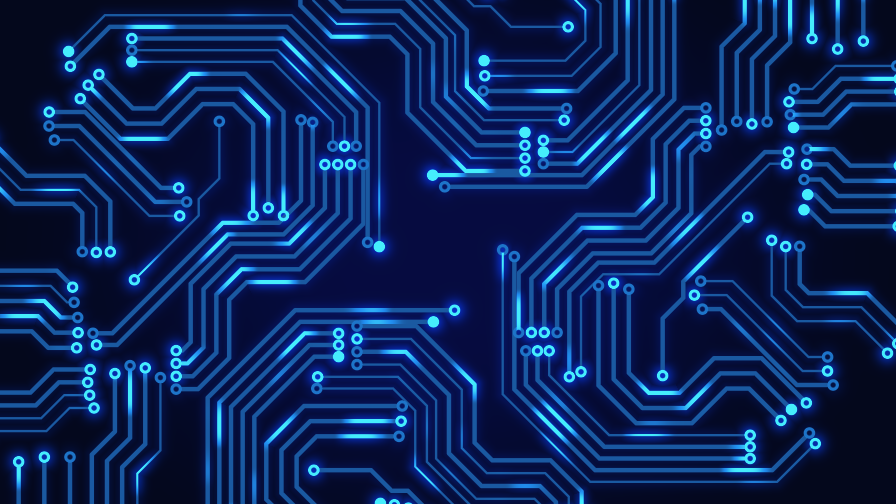
This pattern is drawn by a Shadertoy shader. Its source:

```glsl
float hash(float n) { return fract(sin(n * 12.9898) * 4375.85); }

// Edge coverage: the canvas is 43.2 units high, one unit per wire pitch
float cover(float d) { return clamp(0.5 - d * iResolution.y / 43.2, 0.0, 1.0); }

vec2 leftOf(vec2 dir) { return vec2(-dir.y, dir.x); }

// Parallel wires with 45 degree bends and ring pads on both ends.
// Each run is a length; its sign is the bend before it (+ left, - right).
// board holds wire coverage, bright light and soft halo.
void bundle(inout vec3 board, vec2 p, float arm, vec2 start, vec2 heading,
            float[7] runs, float count, float pitch, float stagger) {
    for (float i = 0.0; i < count; i++) {
        float side = (i - 0.5 * (count - 1.0)) * pitch;
        float seed = hash(dot(start, vec2(1.3, 2.7)) + i * 3.1 + arm * 7.7);
        vec2 dir = normalize(heading);
        vec2 at = start + side * leftOf(dir) - dir * stagger * seed;
        vec2 first = at;
        float nearest = 1e3, along = 0.0, travelled = 0.0, turn = 0.0;

        for (int k = 0; k < 7; k++) {
            if (runs[k] == 0.0) break;
            float nextTurn = k < 6 ? sign(runs[min(k + 1, 6)]) : 0.0;
            if (turn != 0.0) dir = normalize(dir + turn * leftOf(dir));
            // Inner wires of a bend are shorter than outer ones
            float len = abs(runs[k]) - 0.4142 * side * (turn + nextTurn);
            if (k == 0) len += stagger * seed;
            if (nextTurn == 0.0) len += stagger * hash(seed * 9.0);
            float t = clamp(dot(p - at, dir), 0.0, len);
            float d = distance(p, at + dir * t);
            if (d < nearest) { nearest = d; along = travelled + t; }
            at += dir * len;
            travelled += len;
            turn = nextTurn;
        }

        // Light pulses along the wire, from two layered sines
        float wave = sin(along * 0.33 + seed * 40.0) + 0.35 * sin(along * 0.71 + seed * 90.0);
        float pulse = smoothstep(0.55, 1.3, wave);

        // Pads: rings, a few of them filled
        float toStart = distance(p, first), toEnd = distance(p, at);
        float toPad = min(toStart, toEnd);
        float padSeed = hash(seed * 31.0 + (toStart < toEnd ? 1.0 : 5.0));
        float padLight = mix(0.25, 1.0, step(0.35, padSeed));
        float hole = padSeed > 0.88 ? 0.0 : 1.0 - smoothstep(0.13, 0.29, toPad);
        float pad = cover(toPad - 0.5) * (1.0 - hole);
        float wire = cover(nearest - mix(0.1, 0.19, step(0.3, seed))) * (1.0 - hole);

        float light = max(wire * pulse, pad * padLight);
        float halo = max(exp(-nearest * nearest * 2.5) * (0.2 + 0.6 * pulse),
                         exp(-toPad * toPad * 1.2) * padLight);
        board = max(board, vec3(max(wire, pad), light, halo));
    }
}

// One quarter of the board
void circuitArm(inout vec3 board, vec2 p, float arm) {
    vec2 right = vec2(1, 0), down = vec2(0, -1);
    // Main ribbon and the nested wires around it
    bundle(board, p, arm, vec2(-8.3, 7.2), down, float[7](4.4, -5.7, -5., 3.5, 5., -2.4, -1.2), 4., 1.1, 0.);
    bundle(board, p, arm, vec2(-26.5, 17), right, float[7](12.5, -8.1, -2.5, 0., 0., 0., 0.), 3., 1., 0.);
    bundle(board, p, arm, vec2(-31.5, 16.6), vec2(1), float[7](4.1, -15.6, -10.2, -11.5, 0., 0., 0.), 2., 1., 2.);
    bundle(board, p, arm, vec2(-11.5, 10.5), down, float[7](6.6, -3.1, -4.8, 13.4, -1.5, 0., 0.), 2., 1., 0.6);
    // Inner hook, single wire and diagonals
    bundle(board, p, arm, vec2(-14.8, 4), -down, float[7](7.2, 3.5, 3.7, 4.2, -3., -4., 0.), 3., 1.3, 1.2);
    bundle(board, p, arm, vec2(-19, 10.9), down, float[7](4.9, -2.5, 1.4, -7.8, 0., 0., 0.), 1., 1., 0.);
    bundle(board, p, arm, vec2(-33, 10.5), right, float[7](2., -9.2, 2., 0., 0., 0., 0.), 3., 1.2, 0.8);
    // Connectors along the border
    bundle(board, p, arm, vec2(-39, 8), vec2(1, -1), float[7](4.2, 5., -2.1, -3.5, 0., 0., 0.), 3., 1.2, 1.);
    bundle(board, p, arm, vec2(-39, -4.5), right, float[7](5., -2., 1., 0., 0., 0., 0.), 5., 1.3, 0.5);
    bundle(board, p, arm, vec2(-39, -14), right, float[7](4.5, 2.8, -2., 0., 0., 0., 0.), 4., 1.1, 0.8);
    bundle(board, p, arm, vec2(-26, -11.5), down, float[7](5., -2.8, 5., 0., 0., 0., 0.), 4., 1.3, 1.5);
    bundle(board, p, arm, vec2(-34, -19), down, float[7](4., 0., 0., 0., 0., 0., 0.), 3., 2.2, 2.);
}

void mainImage(out vec4 fragColor, in vec2 fragCoord) {
    vec2 p = (fragCoord - 0.5 * iResolution.xy) / iResolution.y * 43.2;

    // Four arms turned by quarter circles
    vec3 board = vec3(0);
    vec2 q = p + vec2(0.6, -0.3);
    for (float arm = 0.0; arm < 4.0; arm++) {
        circuitArm(board, q, arm);
        q = leftOf(q);
    }

    // Navy ground, darker toward the border
    float vignette = smoothstep(8.0, 40.0, length(p * vec2(1.0, 1.3)));
    vec3 color = mix(vec3(0.022, 0.045, 0.25), vec3(0.015, 0.03, 0.11), vignette);
    color += vec3(0.01, 0.14, 0.55) * board.z;

    // Wires from dull blue through azure to cyan
    vec3 dull = vec3(0.10, 0.35, 0.63), azure = vec3(0.13, 0.56, 0.95), cyan = vec3(0.27, 0.93, 0.99);
    vec3 lit = mix(mix(dull, azure, smoothstep(0.0, 0.5, board.y)), cyan, smoothstep(0.4, 1.0, board.y));
    fragColor = vec4(mix(color, lit, board.x), 1.0);
}
```
